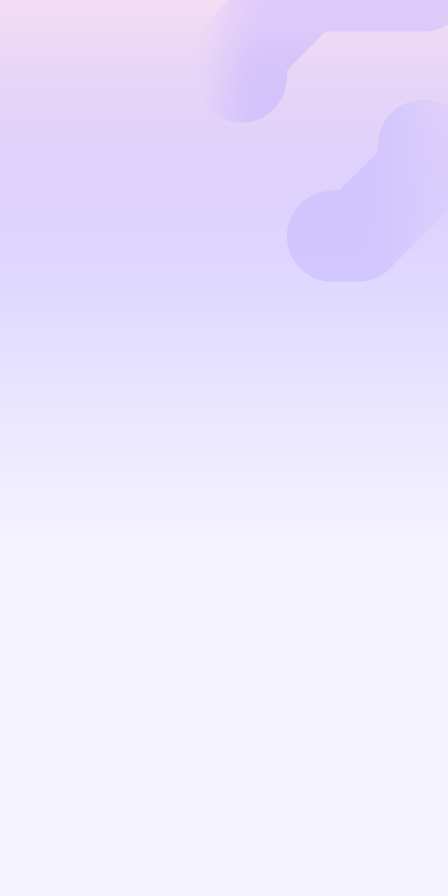
Reproduce this background procedurally as a Shadertoy shader.

```glsl
// Pink-to-lavender vertical gradient with two soft, rounded bent bands at the upper right.

const float LOBE = 0.1016; // band radius, as a share of the canvas width

// Sky colour, by depth below the top edge (0 to 1)
vec3 skyColor(float depth) {
    vec3 c = vec3(0.953, 0.867, 0.961);
    c = mix(c, vec3(0.910, 0.838, 0.968), clamp(depth / 0.08, 0.0, 1.0));
    c = mix(c, vec3(0.878, 0.820, 0.982), clamp((depth - 0.08) / 0.085, 0.0, 1.0));
    c = mix(c, vec3(0.867, 0.825, 0.992), clamp((depth - 0.165) / 0.075, 0.0, 1.0));
    c = mix(c, vec3(0.880, 0.853, 1.0), clamp((depth - 0.24) / 0.09, 0.0, 1.0));
    c = mix(c, vec3(0.917, 0.902, 0.998), clamp((depth - 0.33) / 0.13, 0.0, 1.0));
    return mix(c, vec3(0.957, 0.953, 1.0), clamp((depth - 0.46) / 0.15, 0.0, 1.0));
}

float capsule(vec2 p, vec2 a, vec2 b) {
    vec2 ab = b - a;
    return length(p - a - ab * clamp(dot(p - a, ab) / dot(ab, ab), 0.0, 1.0)) - 1.0;
}

// Bent band of unit radius around a circular notch at the origin
float bentBand(vec2 q, float armLength) {
    vec2 lower = vec2(0.56, 2.0);
    float d = capsule(q, vec2(-armLength, 2.0), lower);
    d = min(d, capsule(q, lower, lower.yx));
    d = min(d, capsule(q, lower.yx, vec2(2.0, 0.0)));
    float corner = max(max(-q.x, -q.y), (q.x + q.y - 2.56) * 0.7071);
    return min(d, max(corner, 1.0 - length(q)));
}

float coverage(float d) {
    return clamp(0.5 - d * LOBE * iResolution.x, 0.0, 1.0);
}

void mainImage(out vec4 fragColor, in vec2 fragCoord) {
    // Width units, measured down from the top left
    vec2 p = vec2(fragCoord.x, iResolution.y - fragCoord.y) / iResolution.x;
    vec3 color = skyColor(1.0 - fragCoord.y / iResolution.y);

    // Upper band: fades out to the left and thins towards the top
    float upper = coverage(bentBand((vec2(0.742, 0.172) - p) / LOBE, 2.0));
    upper *= smoothstep(0.42, 0.59, p.x) * mix(0.5, 0.7, smoothstep(0.04, 0.18, p.y));
    color = mix(color, vec3(0.80, 0.73, 0.99), upper);

    // Lower band: fades out to the right
    float lower = coverage(bentBand((p - vec2(0.742, 0.324)) / LOBE, 0.0));
    lower *= mix(0.85, 0.25, smoothstep(0.80, 1.03, p.x));
    color = mix(color, vec3(0.81, 0.763, 0.995), lower);

    fragColor = vec4(color, 1.0);
}
```
